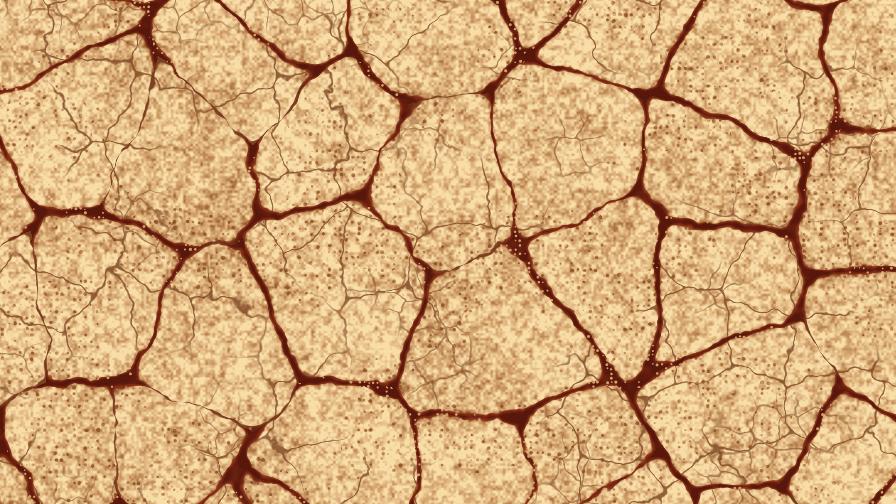
This texture is drawn by a WebGL 2 fragment shader. Its source:

```glsl
#version 300 es
precision highp float;
// Sun-baked mud: rounded plates parted by deep rust-red cracks.
// Warped Voronoi borders with a soft minimum give the plates; finer, masked
// Voronoi borders give hairlines; layered noise and dots give gritty clay.
#define PLATE_SIZE 0.265
#define PLATE_JITTER 0.78
#define CORNER_SHARPNESS 25.0
#define CRACK_MIN 0.011
#define CRACK_MAX 0.027
#define HAIR_WIDTH 0.0012
#define WARP 0.055
#define GRAIN 0.85
#define TONE_MEAN 0.77
#define PIT_DENSITY 0.32
#define PEBBLE_DENSITY 0.42

uniform vec2 u_resolution;
out vec4 fragColor;

vec2 hash2(vec2 p) {
    vec3 q = fract(p.xyx * vec3(0.1031, 0.1030, 0.0973));
    q += dot(q, q.yzx + 33.33);
    return fract((q.xx + q.yz) * q.zy);
}

float noise(vec2 p) {
    vec2 i = floor(p), f = fract(p);
    f = f * f * (3.0 - 2.0 * f);
    return mix(mix(hash2(i).x, hash2(i + vec2(1, 0)).x, f.x),
               mix(hash2(i + vec2(0, 1)).x, hash2(i + vec2(1, 1)).x, f.x), f.y);
}

float fbm(vec2 p) {
    return 0.55 * noise(p) + 0.3 * noise(p * 2.1 + 7.3) + 0.15 * noise(p * 4.3 + 19.1);
}

vec2 warp(vec2 p, float freq) {
    return vec2(fbm(p * freq + 3.7), fbm(p * freq + 51.2)) - 0.5;
}

vec2 site(vec2 cell) {
    return cell + 0.5 + PLATE_JITTER * (hash2(cell + 40.0) - 0.5);
}

// x: soft distance to the crack wall, y: crack half width, z: cell random
vec3 plates(vec2 p, float sharpness) {
    vec2 base = floor(p), home = base;
    float nearest = 1e3;
    for (int y = -1; y <= 1; y++)
    for (int x = -1; x <= 1; x++) {
        vec2 cell = base + vec2(x, y);
        vec2 r = site(cell) - p;
        if (dot(r, r) < nearest) { nearest = dot(r, r); home = cell; }
    }
    vec2 a = site(home);
    float sum = 1e-9, widthSum = 0.0;
    for (int y = -2; y <= 2; y++)
    for (int x = -2; x <= 2; x++) {
        if (x == 0 && y == 0) continue;
        vec2 cell = home + vec2(x, y);
        vec2 b = site(cell);
        float border = dot(0.5 * (a + b) - p, normalize(b - a));
        vec2 h = hash2(home + cell + 117.0);       // shared by both sides
        float width = h.x < 0.2 ? 0.005 : mix(CRACK_MIN, CRACK_MAX, h.y);
        float weight = exp(-sharpness * (border - width));
        sum += weight;
        widthSum += weight * width;
    }
    return vec3(-log(sum) / sharpness, widthSum / sum, hash2(home + 9.0).x);
}

// Scattered round grains, one candidate per grid square
float dots(vec2 p, float freq, float density, float px) {
    vec2 cell = floor(p * freq);
    vec2 h = hash2(cell + 211.0), k = hash2(cell + 433.0);
    float radius = mix(0.15, 0.34, k.x);
    float d = length(fract(p * freq) - mix(vec2(0.35), vec2(0.65), h)) - radius;
    return (1.0 - smoothstep(-0.6, 0.6, d / (freq * px))) * step(k.y, density);
}

// Thin fissure along the borders of a finer cell pattern
float hairline(vec2 p, float size, float px) {
    vec3 c = plates(p / size, 60.0);
    float d = (c.x + c.y) * size;
    return 1.0 - smoothstep(HAIR_WIDTH - 0.5 * px, HAIR_WIDTH + px, d);
}

vec3 clayColor(float t) {
    vec3 c = mix(vec3(0.67, 0.45, 0.27), vec3(0.81, 0.62, 0.41), clamp(t / 0.4, -0.6, 1.0));
    c = mix(c, vec3(0.89, 0.73, 0.52), clamp((t - 0.4) / 0.3, 0.0, 1.0));
    return mix(c, vec3(0.95, 0.83, 0.62), clamp((t - 0.7) / 0.3, 0.0, 1.35));
}

void main() {
    vec2 p = gl_FragCoord.xy / u_resolution.y;
    float px = 1.0 / u_resolution.y;

    // Main cracks, with ragged walls
    vec2 q = p + WARP * warp(p, 7.0) + 0.012 * warp(p, 32.0);
    vec3 plate = plates(q / PLATE_SIZE + 3.0, CORNER_SHARPNESS);
    float wall = plate.x * PLATE_SIZE + 0.0035 * (noise(p * 75.0) - 0.5);
    float crack = 1.0 - smoothstep(-0.7 * px, 0.7 * px, wall);
    float deep = smoothstep(0.005, 0.011, plate.y);

    // Clay tone: broad stains, plate tint, fine grit and pits
    float patches = fbm(p * 9.0 + 4.0);
    float tone = TONE_MEAN + 0.6 * (patches - 0.5) + 0.12 * (plate.z - 0.5);
    tone += GRAIN * (noise(p * 95.0) - 0.5) + GRAIN * (noise(p * 205.0 + 8.0) - 0.5);
    float pitted = PIT_DENSITY * smoothstep(0.4, 0.75, noise(p * 8.0 + 60.0));
    tone -= 0.75 * dots(p, 85.0, pitted, px);
    tone -= 0.3 * deep * (1.0 - smoothstep(0.0, 0.007, wall));

    // Hairlines fade in and out across the plates
    vec2 s = p + 0.06 * warp(p, 13.0) + 0.012 * warp(p, 50.0);
    float coarse = hairline(s + 5.0, 0.15, px) * smoothstep(0.4, 0.58, noise(p * 5.0 + 30.0));
    float fine = hairline(s + 9.0, 0.062, px) * smoothstep(0.52, 0.75, noise(p * 7.0 + 80.0));
    vec3 color = clayColor(tone);
    color = mix(color, vec3(0.50, 0.29, 0.15), max(0.85 * coarse, 0.6 * fine));

    // Rust floor, darkest in the middle, with loose pebbles
    float shade = smoothstep(0.0, 0.006, -wall) + 0.8 * (noise(p * 60.0 + 15.0) - 0.5);
    vec3 rust = mix(vec3(0.53, 0.19, 0.09), vec3(0.34, 0.09, 0.045), clamp(shade, 0.0, 1.0));
    float litter = PEBBLE_DENSITY * smoothstep(0.5, 0.75, noise(p * 11.0 + 25.0));
    rust = mix(rust, vec3(0.82, 0.62, 0.42), dots(p, 110.0, litter, px));
    rust = mix(vec3(0.48, 0.25, 0.13), rust, deep);
    fragColor = vec4(mix(color, rust, crack), 1.0);
}
```
